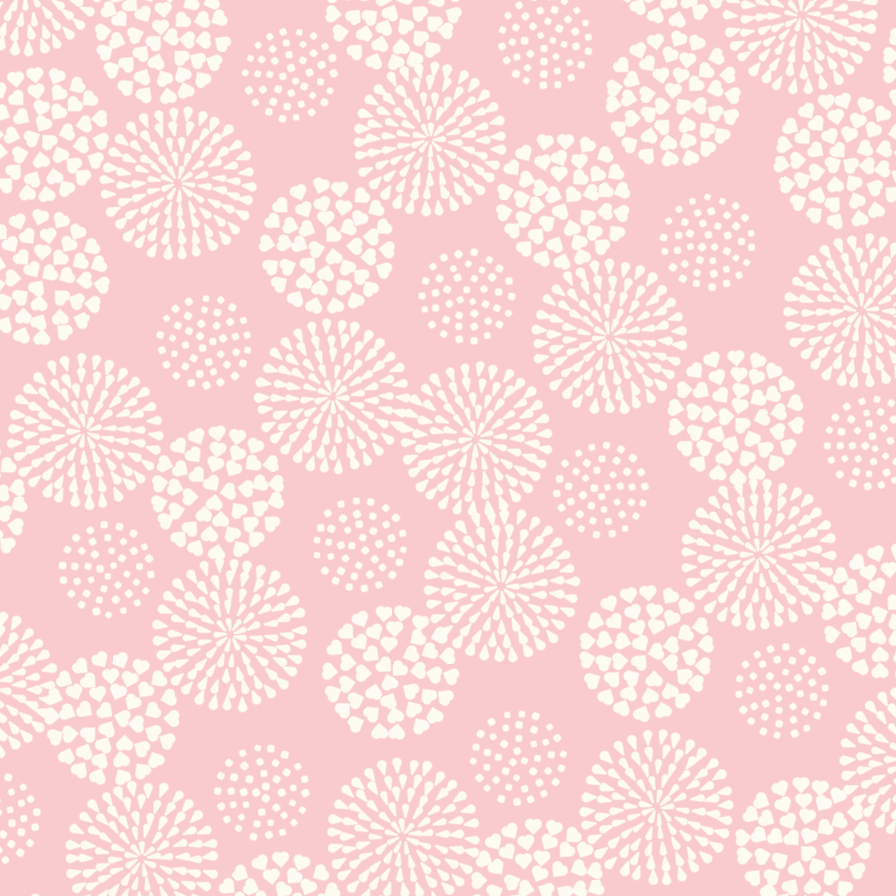
Write a Shadertoy shader that draws this pattern.

```glsl
// Cream pompom flowers scattered on flat pink: teardrop petals, hearts or dots.
// Flowers sit on a jittered hexagonal lattice and push their neighbours apart;
// each one is a set of rings whose slots hold one small distance-field shape.

const vec3 PINK = vec3(0.98, 0.797, 0.806);
const vec3 CREAM = vec3(0.997, 0.988, 0.95);
const float SPACING = 0.168;
const float TAU = 6.2831853;

vec2 hash2(vec2 p) {
    p = vec2(dot(p, vec2(127.1, 311.7)), dot(p, vec2(269.5, 183.3)));
    return fract(sin(p) * 43758.5);
}

// Teardrop along y with its thin end towards the flower centre
float petalShape(vec2 p, float tipRadius) {
    float h = clamp((p.y + 0.085) / 0.125, 0.0, 1.0);
    return length(p - vec2(0.0, mix(-0.085, 0.04, h))) - mix(0.016, tipRadius, h);
}

// Unit heart standing on its tip, scaled and slightly rounded
float heartShape(vec2 p) {
    p = p / 0.2 + vec2(0.0, 0.55);
    p.x = abs(p.x);
    float d;
    if (p.x + p.y > 1.0) {
        d = length(p - vec2(0.25, 0.75)) - 0.3536;
    } else {
        vec2 toNotch = p - vec2(0.0, 1.0);
        vec2 toSide = p - 0.5 * max(p.x + p.y, 0.0);
        d = sqrt(min(dot(toNotch, toNotch), dot(toSide, toSide))) * sign(p.x - p.y);
    }
    return d * 0.2 - 0.008;
}

// Small square dot with round corners
float dotShape(vec2 p, float size) {
    return length(max(abs(p) - 0.022, 0.0)) - size;
}

// Kinds: 0 petals, 1 hearts, 2 dots
float flowerRadius(int kind) {
    return kind == 0 ? 0.085 : kind == 1 ? 0.074 : 0.055;
}

// Mostly a three-colouring of the lattice, with some random swaps
int flowerKind(vec2 id) {
    vec2 h = hash2(id + 17.3);
    float k = h.x < 0.22 ? floor(h.y * 3.0) : mod(id.x - id.y, 3.0);
    return int(k + 0.5);
}

vec2 jitteredSeat(vec2 id) {
    vec2 seat = SPACING * vec2(id.x + 0.5 * id.y, 0.866 * id.y);
    return seat + 0.042 * (hash2(id + 5.1) - 0.5);
}

// Seat after crowded neighbours have pushed it away
vec2 flowerCentre(vec2 id) {
    vec2 seat = jitteredSeat(id), push = vec2(0.0);
    float radius = flowerRadius(flowerKind(id));
    for (int j = -1; j <= 1; j++)
    for (int i = -1; i <= 1; i++) {
        if (i == 0 && j == 0) continue;
        vec2 other = id + vec2(i, j);
        vec2 away = seat - jitteredSeat(other);
        float reach = radius + flowerRadius(flowerKind(other)) + 0.008;
        push += 0.5 * max(reach - length(away), 0.0) * normalize(away);
    }
    return seat + push;
}

// Distance to the parts of a flower of radius 1
float flower(vec2 q, int kind, vec2 id) {
    float d = 1.0;
    int rings = kind == 0 ? 5 : 4;
    float turn = TAU * hash2(id + 2.7).x;
    float angle = mod(atan(q.y, q.x) + turn, TAU);
    for (int k = 0; k < rings; k++) {
        float ring = float(k);
        float count = kind == 0 ? floor(9.0 + 5.3 * ring) : 3.0 + 5.0 * ring;
        float radius = kind == 0 ? 0.16 + 0.188 * ring : 0.15 + 0.248 * ring;

        // Nearest slot on this ring, with a loose hand-placed offset
        float phase = fract(ring * 0.37) * TAU / count;
        float slot = floor(mod(angle + phase, TAU) * count / TAU);
        vec2 h = hash2(id * 7.0 + vec2(slot, ring * 31.0)) - 0.5;
        float a = (slot + 0.5 + 0.2 * h.x) * TAU / count - phase - turn;
        vec2 dir = vec2(cos(a), sin(a));
        vec2 p = vec2(dot(q, vec2(-dir.y, dir.x)), dot(q, dir) - radius - 0.05 * h.y);

        // Slight tilt of each part, stronger for hearts and dots
        float tilt = (kind == 0 ? 0.2 : 0.6) * (h.x - h.y);
        p = mat2(cos(tilt), sin(tilt), -sin(tilt), cos(tilt)) * p;
        float part = kind == 0 ? petalShape(p, 0.038 + 0.006 * ring + 0.01 * h.x)
                   : kind == 1 ? heartShape(p) : dotShape(p, 0.048 + 0.016 * h.x);
        d = min(d, part);
    }
    return d;
}

void mainImage(out vec4 fragColor, in vec2 fragCoord) {
    // Turned canvas, so the lattice rows do not follow the borders
    vec2 uv = mat2(0.93, 0.367, -0.367, 0.93) * (fragCoord / iResolution.y) + 1.37;
    float row = uv.y / (0.866 * SPACING);
    vec2 cell = round(vec2(uv.x / SPACING - 0.5 * row, row));

    float d = 1.0;
    for (int j = -1; j <= 1; j++)
    for (int i = -1; i <= 1; i++) {
        vec2 id = cell + vec2(i, j);
        int kind = flowerKind(id);
        float radius = flowerRadius(kind);
        vec2 q = (uv - flowerCentre(id)) / radius;
        if (dot(q, q) < 1.4) d = min(d, flower(q, kind, id) * radius);
    }
    float soft = max(0.75 / iResolution.y, 0.0013);
    fragColor = vec4(mix(CREAM, PINK, smoothstep(-soft, soft, d)), 1.0);
}
```
